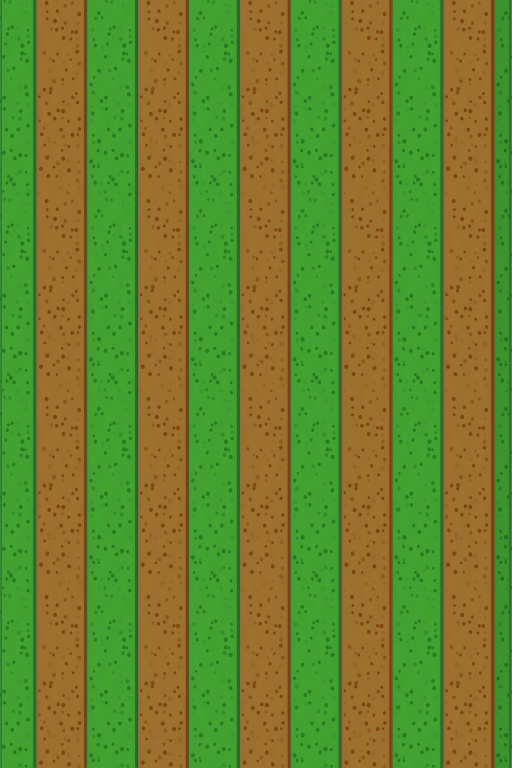
Give the GLSL for this pattern, as a WebGL 1 fragment shader.

```glsl
precision highp float;

uniform vec2 u_resolution;

const float STRIPE_WIDTH = 0.0994;
const float FIRST_SEAM = 0.0684;
const float TILE_HEIGHT = 0.3867;
const vec2 CELLS = vec2(6.0, 24.0);
const vec2 DOT_SPAN = vec2(0.07, 0.91);

const vec3 GREEN = vec3(0.26, 0.635, 0.19);
const vec3 GREEN_DOT = vec3(0.14, 0.49, 0.13);
const vec3 TEAL = vec3(0.17, 0.40, 0.24);
const vec3 DARK_GREEN = vec3(0.15, 0.42, 0.13);
const vec3 BROWN = vec3(0.615, 0.44, 0.18);
const vec3 BROWN_DOT = vec3(0.50, 0.27, 0.06);
const vec3 RUST = vec3(0.50, 0.22, 0.09);
const vec3 DARK_BROWN = vec3(0.37, 0.27, 0.13);

float hash(vec2 p, float seed) {
  return fract(sin(dot(p, vec2(41.3, 289.1)) + seed * 17.7) * 4375.85);
}

// Coverage of a vertical band, smoothed over one pixel.
float band(float x, float left, float right, float pixel) {
  return clamp((x - left) / pixel + 0.5, 0.0, 1.0)
       * clamp((right - x) / pixel + 0.5, 0.0, 1.0);
}

// Jittered cellular dots; the rows wrap so that every tile is alike.
float speckles(vec2 p, float seed, float pixel) {
  float left = DOT_SPAN.x * STRIPE_WIDTH;
  float span = (DOT_SPAN.y - DOT_SPAN.x) * STRIPE_WIDTH;
  vec2 cellSize = vec2(span, TILE_HEIGHT) / CELLS;
  vec2 q = vec2(p.x - left, p.y);
  vec2 home = floor(q / cellSize);
  float cover = 0.0;
  for (int j = -1; j <= 1; j++) {
    for (int i = -1; i <= 1; i++) {
      vec2 cell = home + vec2(float(i), float(j));
      float inside = step(0.0, cell.x) * step(cell.x, CELLS.x - 1.0);
      vec2 id = vec2(cell.x, mod(cell.y, CELLS.y));

      // The outermost columns are fuller and better aligned.
      float rim = step(CELLS.x - 1.5, cell.x);
      float present = step(hash(id, seed), mix(0.52, 0.72, rim));
      vec2 jitter = vec2(hash(id, seed + 1.0), hash(id, seed + 2.0)) - 0.5;
      jitter.x *= mix(0.85, 0.5, rim);
      jitter.y *= 0.8;

      float strength = mix(0.22, 1.0, smoothstep(0.15, 0.6, hash(id, seed + 3.0)));
      float radius = mix(0.0024, 0.0041, hash(id, seed + 4.0));
      vec2 offset = q - (cell + 0.5 + jitter) * cellSize;
      float dist = length(offset * vec2(1.0, 0.92)) - radius;
      float dotCover = 1.0 - smoothstep(-0.6 * pixel, 0.6 * pixel, dist);
      cover = max(cover, dotCover * strength * present * inside);
    }
  }
  return cover;
}

// Faint layered waves of tone across a stripe.
float mottle(vec2 p) {
  float phase = 6.2832 * p.y / TILE_HEIGHT;
  return 0.5 * sin(phase * 3.0 + p.x * 130.0)
       + 0.5 * sin(phase * 5.0 - p.x * 210.0);
}

void main() {
  float pixel = 1.0 / u_resolution.x;
  vec2 p = vec2(gl_FragCoord.x, u_resolution.y - gl_FragCoord.y) * pixel;

  // Alternating stripes
  float along = (p.x - FIRST_SEAM) / STRIPE_WIDTH;
  float index = floor(along);
  float isGreen = mod(index, 2.0);
  vec2 local = vec2(fract(along) * STRIPE_WIDTH, p.y);
  vec3 color = mix(BROWN, GREEN, isGreen);
  color *= 1.0 + 0.012 * mottle(local);

  // Speckles
  float dots = speckles(local, mix(3.0, 11.0, isGreen), pixel);
  color = mix(color, mix(BROWN_DOT, GREEN_DOT, isGreen), dots);

  // Two-tone seams
  float seam = floor(along + 0.5);
  float fromSeam = (along - seam) * STRIPE_WIDTH;
  float greenRight = mod(seam, 2.0);
  float edgeShade = exp(-abs(fromSeam) / 0.004);
  color *= 1.0 - 0.08 * edgeShade;
  vec3 leftLine = mix(TEAL, RUST, greenRight);
  vec3 rightLine = mix(DARK_BROWN, DARK_GREEN, greenRight);
  color = mix(color, leftLine, band(fromSeam, -0.0035, 0.0005, pixel));
  color = mix(color, rightLine, band(fromSeam, 0.0005, 0.0025, pixel));

  // Narrow border lines and the dimmer last strip
  color *= 1.0 - 0.09 * step(9.0, along);
  float border = max(band(p.x, 0.001, 0.0035, pixel),
                     band(p.x, 0.994, 0.998, pixel));
  color = mix(color, TEAL, 0.85 * border);

  gl_FragColor = vec4(color, 1.0);
}
```
